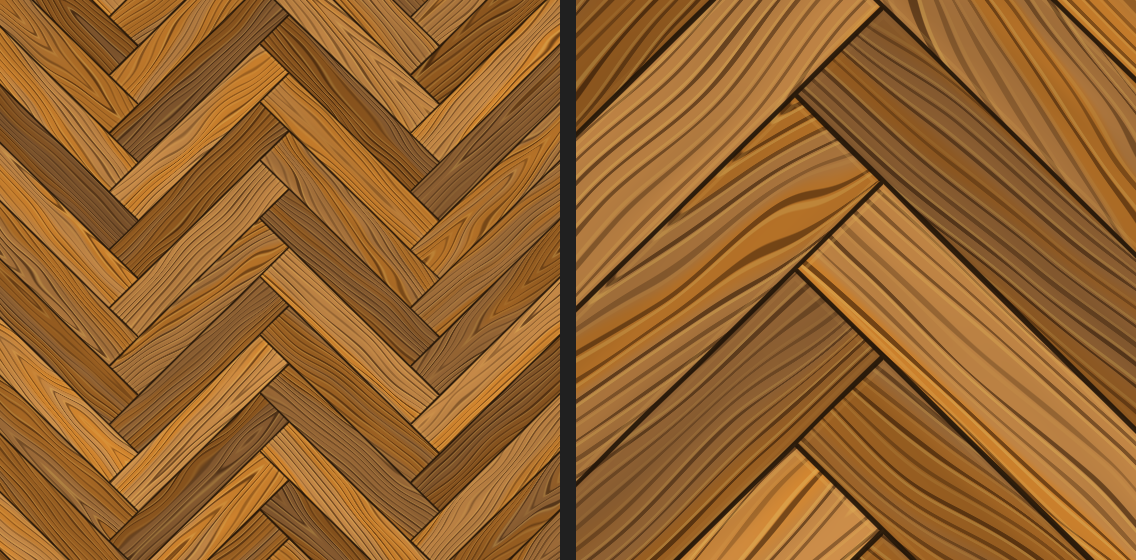
Left: the whole. Right: its middle third, enlarged.
Reproduce this pattern procedurally as a WebGL 1 fragment shader.

```glsl
precision highp float;
// Herringbone parquet: long wooden planks laid in zigzag columns.
// Each point is folded into its plank, which gets a tone, broad streaks,
// and grain lines drawn as contours of a bent, V-shaped ring field.

uniform vec2 u_resolution;

const float PLANK_W = 0.1055;             // plank width on the diagonal axes
const float PLANK_L = 0.538;              // plank length, also the column period
const vec2  ORIGIN = vec2(0.2474, 0.6055); // a valley corner of the zigzag
const float Y_SQUASH = 0.985;
const float RINGS = 8.0;                  // grain lines across a plank
const float SEAM = 0.0015;                // half width of the dark joints
const float DIAGONAL = 1.41421;

const vec3 DARK_BROWN  = vec3(0.51, 0.31, 0.11);
const vec3 DARK_GREY   = vec3(0.48, 0.32, 0.17);
const vec3 LIGHT_AMBER = vec3(0.82, 0.52, 0.18);
const vec3 LIGHT_TAN   = vec3(0.78, 0.54, 0.28);
const vec3 GLINT       = vec3(0.88, 0.69, 0.34);
const vec3 SEAM_COLOR  = vec3(0.13, 0.08, 0.03);

float hash(vec2 p) {
  return fract(sin(dot(p, vec2(127.1, 311.7))) * 43758.55);
}

float noise(vec2 p) {
  vec2 i = floor(p), f = fract(p);
  f = f * f * (3.0 - 2.0 * f);
  return mix(mix(hash(i), hash(i + vec2(1.0, 0.0)), f.x),
             mix(hash(i + vec2(0.0, 1.0)), hash(i + vec2(1.0, 1.0)), f.x), f.y);
}

// Finds the plank at p: along and across it, then its row and column.
// rising is 1 for planks that climb to the right, otherwise 0.
vec4 findPlank(vec2 p, out float rising) {
  vec4 plank = vec4(0.0);
  rising = 0.0;
  float nearest = floor(p.x / PLANK_L + 0.5);
  for (int i = -1; i <= 1; i++) {
    float column = nearest + float(i);
    float x = p.x - column * PLANK_L;
    vec2 d = vec2(p.y + x, p.y - x);
    vec2 cell = floor(d / PLANK_W);
    float up = d.x - cell.y * PLANK_W;
    float down = d.y - (cell.x + 1.0) * PLANK_W;
    if (up >= 0.0 && up < PLANK_L) {
      plank = vec4(up, d.y - cell.y * PLANK_W, cell.y, column);
      rising = 1.0;
    } else if (down >= 0.0 && down < PLANK_L) {
      plank = vec4(down, d.x - cell.x * PLANK_W, cell.x + 1.0, column);
      rising = 0.0;
    }
  }
  return plank;
}

// Contours of this field are the grain: nested Vs around a shifted heart.
float ringField(vec2 q, vec2 id) {
  float heart = (hash(id + 3.1) - 0.5) * 1.7;
  float flare = (hash(id + 7.7) - 0.5) * 3.0;
  float bend = noise(vec2(q.x * 0.8, q.y * 2.5) + id * 17.3) - 0.5;
  float offset = q.y - heart;
  return RINGS * sqrt(offset * offset + 0.0008) + flare * q.x + 1.8 * bend;
}

float stroke(float dist, float halfWidth, float blur) {
  return 1.0 - smoothstep(halfWidth - 0.5 * blur, halfWidth + 0.5 * blur, abs(dist));
}

vec3 woodColor(vec2 q, vec2 id, float tone, float pixel) {
  float rings = ringField(q, id);

  // broad streaks of warmer and greyer wood
  float streak = smoothstep(0.38, 0.62, noise(vec2(rings * 0.45, q.x * 0.15) + id * 9.7));
  vec3 base = mix(mix(DARK_GREY, DARK_BROWN, streak),
                  mix(LIGHT_TAN, LIGHT_AMBER, streak), tone);
  base *= 0.95 + 0.1 * noise(vec2(q.x * 0.6, q.y * 5.0) + id * 5.3);

  // tapering dark lines, each with a pale edge beside it
  float fromLine = fract(rings) - 0.5;
  float strength = hash(vec2(floor(rings), id.x * 3.7 + id.y));
  float taper = noise(vec2(q.x * 1.3, rings * 0.9) + id * 23.1);
  float halfWidth = mix(0.04, 0.17, taper);
  float blur = RINGS * DIAGONAL * pixel / PLANK_W;
  float pale = stroke(fromLine - 0.25, 0.08, blur) * mix(0.1, 0.55, strength);
  float dark = stroke(fromLine, halfWidth, blur) * mix(0.4, 1.0, strength);
  vec3 color = mix(base, GLINT * mix(0.78, 1.0, tone), pale);
  return mix(color, base * vec3(0.56, 0.52, 0.46), dark);
}

void main() {
  float pixel = 1.0 / u_resolution.y;
  vec2 p = gl_FragCoord.xy * pixel - ORIGIN;
  p.y /= Y_SQUASH;

  float rising;
  vec4 plank = findPlank(p, rising);
  float order = plank.z - plank.w;
  vec2 id = vec2(plank.z * 2.0 + rising, plank.w);

  // light and dark planks alternate unevenly along each column
  float wave = rising > 0.5 ? cos(2.6 * order) : -cos(2.3 * order);
  float tone = clamp(0.5 + 0.44 * wave + 0.2 * (hash(id) - 0.5), 0.0, 1.0);

  vec2 q = vec2(plank.x, plank.y) / PLANK_W - vec2(0.0, 0.5);
  vec3 color = woodColor(q, id, tone, pixel);

  // pale bevel inside the edge, then the dark joint
  vec2 toEdge = min(plank.xy, vec2(PLANK_L, PLANK_W) - plank.xy) / DIAGONAL;
  float edge = min(toEdge.x, toEdge.y);
  color = mix(color, GLINT, 0.3 * tone * stroke(edge - 0.0042, 0.001, pixel));
  float joint = SEAM * mix(0.7, 1.3, noise(q * 1.5 + id * 3.3));
  color = mix(color, SEAM_COLOR, 0.92 * stroke(edge, joint, 1.5 * pixel));

  gl_FragColor = vec4(color, 1.0);
}
```
